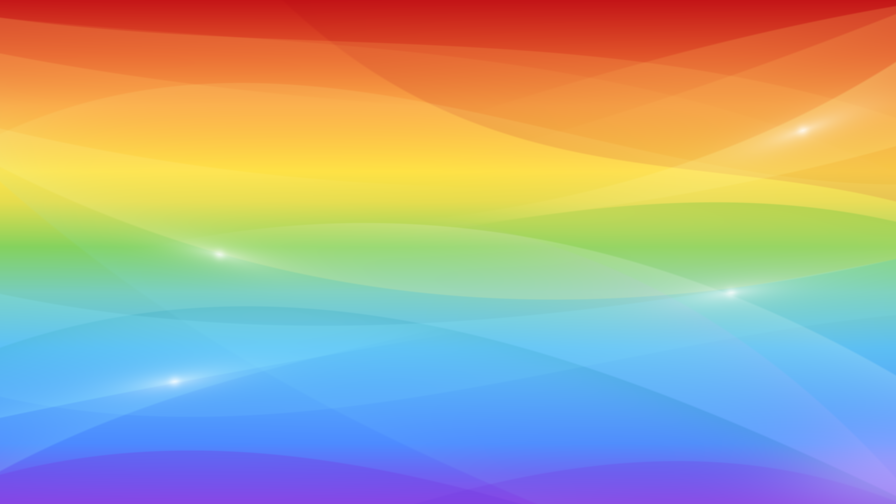
Write a WebGL 2 fragment shader that draws this background.

```glsl
#version 300 es
precision highp float;
// Rainbow background of translucent curved sheets with soft light flares.

uniform vec2 u_resolution;
out vec4 outColor;

const vec3 WHITE = vec3(1.0);
const vec3 CREAM = vec3(1.0, 0.95, 0.55);
const vec3 PEACH = vec3(1.0, 0.74, 0.36);
const vec3 AQUA = vec3(0.55, 0.93, 1.0);
const vec3 TEAL = vec3(0.16, 0.62, 0.72);
const vec3 LEAF = vec3(0.42, 0.76, 0.22);
const vec3 CRIMSON = vec3(0.70, 0.03, 0.07);
const vec3 VIOLET = vec3(0.44, 0.22, 0.88);
const vec3 LILAC = vec3(0.80, 0.70, 1.0);

// Vertical rainbow; each stop holds a colour and its height.
vec3 rainbow(float y) {
  vec4 stops[11] = vec4[11](
    vec4(0.56, 0.28, 0.90, 0.0), vec4(0.42, 0.38, 0.95, 0.06),
    vec4(0.29, 0.53, 1.0, 0.12), vec4(0.33, 0.73, 0.97, 0.31),
    vec4(0.46, 0.80, 0.74, 0.42), vec4(0.50, 0.82, 0.36, 0.51),
    vec4(0.89, 0.86, 0.28, 0.60), vec4(1.0, 0.89, 0.25, 0.66),
    vec4(0.98, 0.65, 0.26, 0.79), vec4(0.90, 0.36, 0.17, 0.89),
    vec4(0.77, 0.08, 0.09, 1.0));
  vec3 col = stops[0].rgb;
  for (int i = 1; i < 11; i++) {
    float t = (y - stops[i - 1].w) / (stops[i].w - stops[i - 1].w);
    col = mix(col, stops[i].rgb, clamp(t, 0.0, 1.0));
  }
  return col;
}

// Cubic through four heights at x = 0, 1/3, 2/3 and 1.
float curve(float x, vec4 h) {
  float a = 3.0 * x, b = a - 1.0, c = a - 2.0, d = a - 3.0;
  return dot(h, vec4(-b * c * d / 6.0, a * c * d / 2.0,
                     -a * b * d / 2.0, a * b * c / 6.0));
}

// Tinted sheet on one side of a curve (1 above, -1 below), fading with reach.
vec3 sheet(vec3 col, vec2 p, vec4 h, float side, vec3 tint, float alpha, float reach) {
  float d = side * (p.y - curve(p.x, h));
  float w = max(fwidth(d), 1e-5);
  float cover = smoothstep(-w, w, d) * exp(-max(d, 0.0) / reach);
  return mix(col, tint, cover * alpha);
}

// Elongated flare lying along a slope.
float flare(vec2 q, float slope) {
  vec2 along = normalize(vec2(1.0, slope));
  vec2 r = vec2(dot(q, along), dot(q, vec2(-along.y, along.x)));
  float halo = exp(-length(r / vec2(0.075, 0.016)));
  float core = exp(-dot(r, r) / 0.00012);
  return 0.6 * halo + 0.25 * core;
}

void main() {
  vec2 p = gl_FragCoord.xy / u_resolution;
  float aspect = u_resolution.x / u_resolution.y;
  float toRight = smoothstep(0.42, 0.85, p.x);
  float toLeft = 1.0 - smoothstep(0.15, 0.60, p.x);
  vec3 col = rainbow(p.y);

  // Red and orange sheets
  col = sheet(col, p, vec4(1.9, 0.97, 0.69, 0.60), 1.0, CRIMSON, 0.16, 0.6);
  col = sheet(col, p, vec4(0.965, 0.921, 0.887, 0.766), -1.0, PEACH, 0.18, 0.12);
  col = sheet(col, p, vec4(0.965, 0.917, 0.843, 0.657), -1.0, PEACH, 0.10, 0.12);
  col = sheet(col, p, vec4(0.894, 0.81, 0.77, 0.745), -1.0, PEACH, 0.24 * toLeft, 0.10);
  col = sheet(col, p, vec4(0.734, 0.831, 0.722, 0.634), -1.0, CREAM, 0.14, 0.09);
  col = sheet(col, p, vec4(0.45, 0.66, 0.85, 0.988), -1.0, PEACH, 0.22 * toRight, 0.16);
  col = sheet(col, p, vec4(0.53, 0.61, 0.762, 0.972), -1.0, PEACH, 0.20 * toRight, 0.16);

  // Yellow and green sheets
  col = sheet(col, p, vec4(0.50, 0.54, 0.625, 0.877), -1.0, CREAM, 0.28 * toRight, 0.14);
  col = sheet(col, p, vec4(0.48, 0.525, 0.588, 0.71), 1.0, CREAM, 0.20 * toRight, 0.08);
  col = sheet(col, p, vec4(0.745, 0.648, 0.63, 0.676), -1.0, CREAM, 0.20 * toLeft, 0.09);
  col = sheet(col, p, vec4(0.40, 0.486, 0.586, 0.56), -1.0, LEAF, 0.36 * toRight, 0.08);
  col = sheet(col, p, vec4(0.669, 0.458, 0.407, 0.486), 1.0, CREAM, 0.22, 0.09);
  col = sheet(col, p, vec4(0.419, 0.553, 0.50, 0.255), -1.0, WHITE,
              0.17 * smoothstep(0.12, 0.5, p.x), 0.14);

  // Teal and blue sheets
  col = sheet(col, p, vec4(0.31, 0.389, 0.264, 0.016), -1.0, TEAL, 0.24, 0.05);
  col = sheet(col, p, vec4(0.417, 0.354, 0.389, 0.486), -1.0, AQUA, 0.20, 0.12);
  col = sheet(col, p, vec4(0.31, 0.389, 0.264, 0.016), 1.0, AQUA, 0.16 * toRight, 0.16);
  col = sheet(col, p, vec4(0.64, 0.225, -0.05, -0.30), 1.0, AQUA, 0.08, 0.12);
  col = sheet(col, p, vec4(0.065, 0.282, 0.43, 0.71), 1.0, AQUA, 0.20 * toLeft, 0.10);
  col = sheet(col, p, vec4(0.171, 0.285, 0.389, 0.50), 1.0, AQUA, 0.26 * toLeft, 0.04);
  col = sheet(col, p, vec4(0.213, 0.183, 0.278, 0.375), 1.0, AQUA, 0.10, 0.07);
  col = sheet(col, p, vec4(0.65, 0.606, 0.479, 0.051), -1.0, LILAC, 0.14 * toRight, 0.12);

  // Violet sheets and pale lower right corner
  col = sheet(col, p, vec4(0.058, 0.093, -0.046, -0.25), -1.0, VIOLET, 0.32, 0.20);
  col = sheet(col, p, vec4(-0.30, -0.076, 0.076, 0.005), -1.0, VIOLET, 0.25, 0.20);
  vec2 corner = (p - vec2(1.0, 0.06)) / vec2(0.12, 0.09);
  col = mix(col, LILAC, 0.45 * exp(-dot(corner, corner)));

  // Light flares: position and slope
  vec3 flares[4] = vec3[4](vec3(0.245, 0.495, -0.22), vec3(0.816, 0.419, 0.13),
                           vec3(0.896, 0.741, 0.35), vec3(0.195, 0.243, 0.15));
  for (int i = 0; i < 4; i++) {
    vec2 q = (p - flares[i].xy) * vec2(aspect, 1.0);
    col = mix(col, WHITE, flare(q, flares[i].z));
  }
  outColor = vec4(col, 1.0);
}
```
